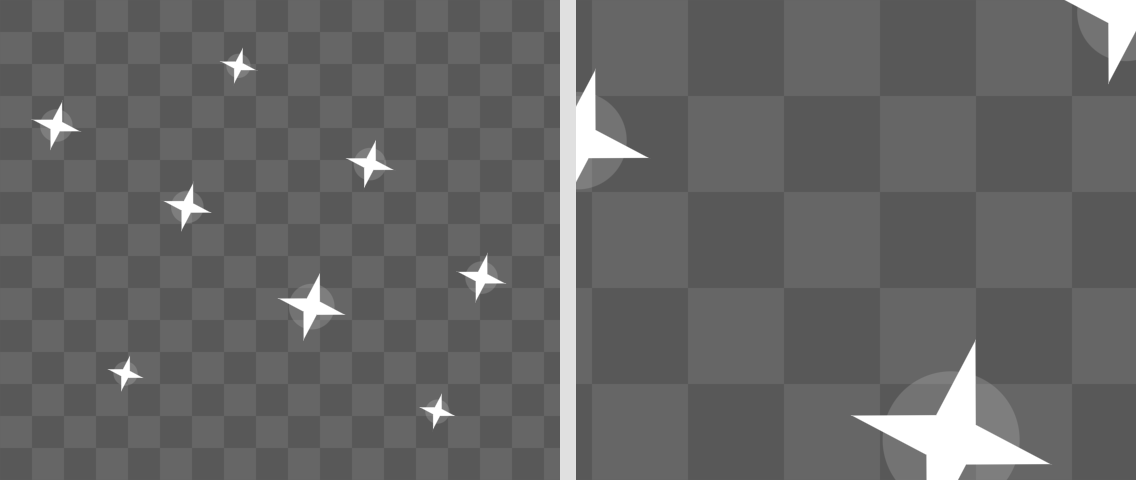
Left: the whole. Right: its middle third, enlarged.
Give the GLSL for this pattern, as a WebGL 1 fragment shader.

```glsl
precision highp float;
// Slightly tilted four-pointed sparkles on a grey checkerboard.
// Each sparkle has its own column and row band, nudged by a hash,
// and sits on a faint translucent disc.

uniform vec2 u_resolution;

const float PI = 3.14159265;
const float ROWS = 15.0;          // checker rows over the canvas height
const float STAR_COUNT = 8.0;
const float TILT = 0.24;          // clockwise lean of the sparkles
const float WAIST = 0.2;          // inner corner position, relative to radius
const float HALO_SIZE = 0.67;     // disc radius, relative to star radius
const float HALO_ALPHA = 0.16;
const vec3 DARK_GREY = vec3(0.345);
const vec3 LIGHT_GREY = vec3(0.4);
const vec3 WHITE = vec3(1.0);

float hash(float n, float seed) {
  return fract(sin(n * 127.1 + seed * 311.7) * 43758.5453);
}

// 1 inside a shape, 0 outside, with an edge of the given width
float coverage(float dist, float edge) {
  return 1.0 - smoothstep(-edge, edge, dist);
}

// Square waves multiplied: 1 on dark cells, 0 on light ones
float checker(vec2 cell, float edge) {
  vec2 wave = clamp(sin(PI * cell) / (PI * edge), -1.0, 1.0);
  return 0.5 + 0.5 * wave.x * wave.y;
}

vec2 rotate(vec2 p, float angle) {
  float c = cos(angle), s = sin(angle);
  return vec2(c * p.x - s * p.y, s * p.x + c * p.y);
}

// Four straight-sided points, folded into one eighth
float starDistance(vec2 p, float radius) {
  vec2 q = abs(p);
  q = vec2(max(q.x, q.y), min(q.x, q.y));
  vec2 normal = normalize(vec2(WAIST, 1.0 - WAIST));
  return dot(q - vec2(radius, 0.0), normal);
}

// One column per star; the rows are a shuffled permutation
vec2 starCenter(float i, float aspect) {
  float row = mod(5.0 * i + 1.0, STAR_COUNT);
  vec2 slot = vec2(i, STAR_COUNT - 1.0 - row) / (STAR_COUNT - 1.0);
  vec2 jitter = vec2(hash(i, 1.0), hash(i, 2.0)) - 0.5;
  return mix(vec2(0.13), vec2(aspect - 0.15, 0.86), slot) + 0.05 * jitter;
}

// One large star, four medium and three small
float starRadius(float i) {
  float rank = mod(3.0 * i + 4.0, STAR_COUNT);
  return rank < 0.5 ? 0.071 : (rank < 4.5 ? 0.0505 : 0.0375);
}

void main() {
  vec2 p = gl_FragCoord.xy / u_resolution.y;
  float aspect = u_resolution.x / u_resolution.y;
  float pixel = 1.0 / u_resolution.y;

  vec3 color = mix(LIGHT_GREY, DARK_GREY, checker(p * ROWS, 0.6 * pixel * ROWS));

  for (float i = 0.0; i < STAR_COUNT; i++) {
    vec2 local = rotate(p - starCenter(i, aspect), TILT);
    float radius = starRadius(i);
    float halo = coverage(length(local) - HALO_SIZE * radius, 0.8 * pixel);
    float star = coverage(starDistance(local, radius), 0.8 * pixel);
    color = mix(color, WHITE, HALO_ALPHA * halo);
    color = mix(color, WHITE, star);
  }

  gl_FragColor = vec4(color, 1.0);
}
```
